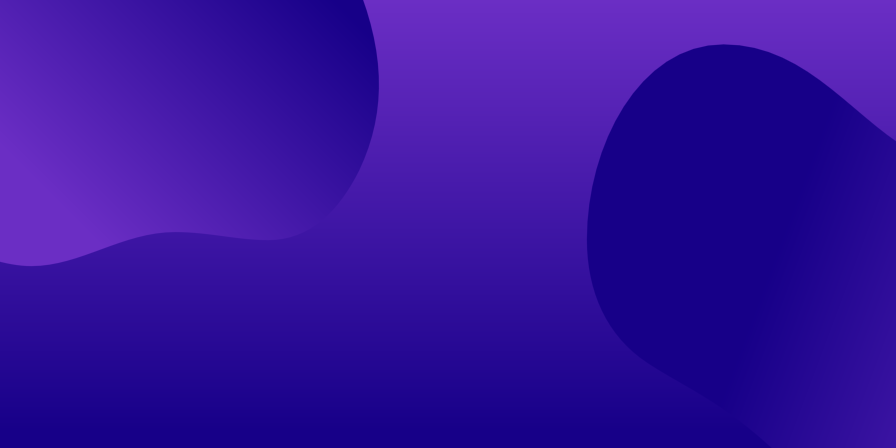
This background is drawn by a WebGL 1 fragment shader. Its source:

```glsl
precision highp float;

uniform vec2 u_resolution;

const vec3 INDIGO = vec3(0.09, 0.0, 0.535);
const vec3 VIOLET = vec3(0.42, 0.18, 0.77);

float segmentDistance(vec2 p, vec2 a, vec2 b) {
  vec2 ab = b - a;
  float h = clamp(dot(p - a, ab) / dot(ab, ab), 0.0, 1.0);
  return length(p - a - h * ab);
}

// Adds one cubic curve to an outline: x is the distance, y the inside sign.
// Crossings are counted along a vertical ray, up (ray = 1) or down (ray = -1).
void addCurve(inout vec2 outline, vec2 p, float ray, vec2 a, vec2 b, vec2 c, vec2 d) {
  vec2 prev = a;
  for (int i = 1; i <= 16; i++) {
    float t = float(i) / 16.0;
    float s = 1.0 - t;
    vec2 next = s * s * s * a + 3.0 * s * s * t * b + 3.0 * s * t * t * c + t * t * t * d;
    outline.x = min(outline.x, segmentDistance(p, prev, next));
    if ((prev.x > p.x) != (next.x > p.x)) {
      float crossing = mix(prev.y, next.y, (p.x - prev.x) / (next.x - prev.x));
      if ((crossing - p.y) * ray > 0.0) outline.y = -outline.y;
    }
    prev = next;
  }
}

// Signed distances, negative inside
float leftBlob(vec2 p) {
  vec2 o = vec2(10.0, 1.0);
  vec2 shoulder = vec2(0.802, 0.62);
  vec2 dip = vec2(0.599, 0.464);
  vec2 crest = vec2(0.391, 0.482);
  vec2 trough = vec2(0.07, 0.406);
  addCurve(o, p, -1.0, vec2(0.781, 1.073), vec2(0.862, 0.896), vec2(0.865, 0.753), shoulder);
  addCurve(o, p, -1.0, shoulder, vec2(0.755, 0.526), vec2(0.69, 0.464), dip);
  addCurve(o, p, -1.0, dip, vec2(0.529, 0.464), vec2(0.466, 0.482), crest);
  addCurve(o, p, -1.0, crest, vec2(0.273, 0.482), vec2(0.18, 0.406), trough);
  addCurve(o, p, -1.0, trough, vec2(0.013, 0.406), vec2(-0.052, 0.43), vec2(-0.104, 0.453));
  return o.x * o.y;
}

float rightBlob(vec2 p) {
  vec2 o = vec2(10.0, 1.0);
  vec2 top = vec2(1.615, 0.901);
  vec2 side = vec2(1.31, 0.466);
  vec2 heel = vec2(1.445, 0.19);
  addCurve(o, p, 1.0, vec2(2.057, 0.651), vec2(1.914, 0.719), vec2(1.81, 0.901), top);
  addCurve(o, p, 1.0, top, vec2(1.427, 0.901), vec2(1.31, 0.674), side);
  addCurve(o, p, 1.0, side, vec2(1.31, 0.349), vec2(1.354, 0.25), heel);
  addCurve(o, p, 1.0, heel, vec2(1.536, 0.13), vec2(1.628, 0.099), vec2(1.771, -0.047));
  return o.x * o.y;
}

vec3 ramp(vec3 from, vec3 to, float t) {
  return mix(from, to, clamp(t, 0.0, 1.0));
}

void main() {
  // Canvas spans 2 by 1
  vec2 p = gl_FragCoord.xy / u_resolution * vec2(2.0, 1.0);
  float edge = 0.75 / u_resolution.y;

  // Vertical backdrop
  vec3 color = ramp(INDIGO, VIOLET, p.y * 1.04 - 0.04);

  // Diagonally lit blob at the upper left
  vec3 leftFill = ramp(VIOLET, INDIGO, (p.x + p.y - 0.675) / 1.07);
  color = mix(color, leftFill, 1.0 - smoothstep(-edge, edge, leftBlob(p)));

  // Dark blob brightening toward the lower right
  vec3 rightFill = ramp(INDIGO, VIOLET, (dot(p, vec2(0.937, -0.35)) - 1.473) / 0.93);
  color = mix(color, rightFill, 1.0 - smoothstep(-edge, edge, rightBlob(p)));

  gl_FragColor = vec4(color, 1.0);
}
```
